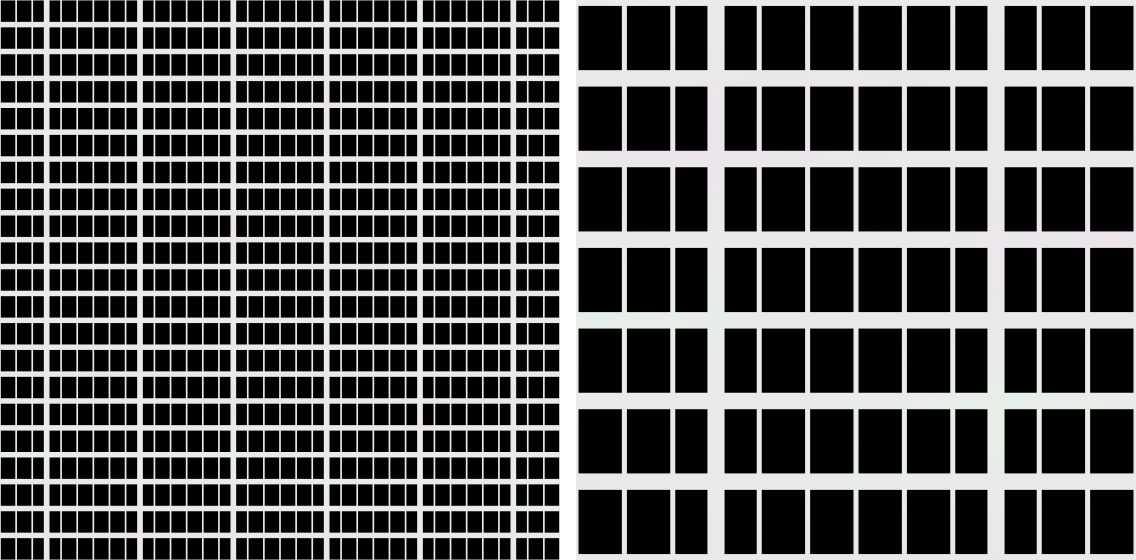
Left, the full canvas; right, a detail of the centre.
This pattern is drawn by a Shadertoy shader. Its source:

```glsl
// Black panes behind a pale grille: wide bays split by thin mullions, crossed by even rails.
#define BAYS 6.0            // bays across the canvas
#define ROWS 20.83          // pane rows down the canvas
#define POST_WIDTH 0.0102   // thick upright between bays
#define RAIL_WIDTH 0.0098   // horizontal bar between rows
#define MULLION_WIDTH 0.0030
#define MULLION_STEP 0.0288
#define MULLIONS_PER_SIDE 2.0
#define TINT_AMOUNT 0.010
#define PANE_COLOR vec3(0.004)
#define BAR_COLOR vec3(0.915)

// Signed offset from the centre of the nearest repeat
float repeatCentered(float x, float period) {
    return x - period * round(x / period);
}

// Antialiased coverage of a line, from the distance to its centre
float lineCoverage(float dist, float width, float pixel) {
    return clamp(0.5 + (0.5 * width - abs(dist)) / pixel, 0.0, 1.0);
}

// Faint drift between green and pink along the bars
vec3 barTint(vec2 p) {
    float drift = sin(p.y * 23.0 + sin(p.x * 5.0)) + 0.6 * sin(p.x * 17.0 - p.y * 41.0);
    return TINT_AMOUNT * drift * vec3(0.5, -1.0, 0.5);
}

void mainImage(out vec4 fragColor, in vec2 fragCoord) {
    float pixel = 1.0 / iResolution.y;
    vec2 p = (fragCoord - 0.5 * iResolution.xy) * pixel;

    // Thick posts on the bay edges
    float bayWidth = 1.0 / BAYS;
    float bayX = repeatCentered(p.x, bayWidth);
    float post = lineCoverage(0.5 * bayWidth - abs(bayX), POST_WIDTH, pixel);

    // Thin mullions, evenly spaced about the bay centre
    float index = clamp(round(bayX / MULLION_STEP), -MULLIONS_PER_SIDE, MULLIONS_PER_SIDE);
    float mullion = lineCoverage(bayX - index * MULLION_STEP, MULLION_WIDTH, pixel);

    // Rails on the row edges
    float rowHeight = 1.0 / ROWS;
    float rowY = repeatCentered(p.y, rowHeight);
    float rail = lineCoverage(0.5 * rowHeight - abs(rowY), RAIL_WIDTH, pixel);

    // Combine the bars over the panes
    float grille = 1.0 - (1.0 - max(post, mullion)) * (1.0 - rail);
    fragColor = vec4(mix(PANE_COLOR, BAR_COLOR + barTint(p), grille), 1.0);
}
```
